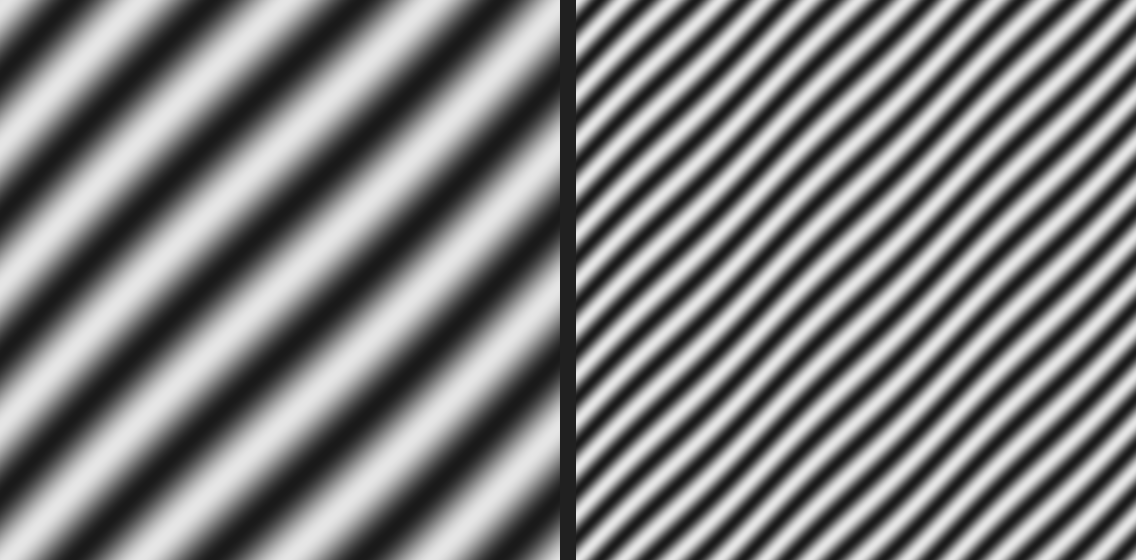
Left, the tile; right, the same tile 3 across and 3 down.
Write a Shadertoy shader that draws this pattern.

```glsl
const float TAU = 6.2831853;
const float REPEATS = 4.0;        // bands across and down
const float PHASE = 0.045;        // offset of the light crest, in bands
const float SWAY = 0.04;          // sideways drift, in bands
const vec3 DARK = vec3(0.10);
const vec3 LIGHT = vec3(0.90);

// Slow drift that wraps once across the canvas
float bandSway(float x, float amount) {
    return -amount * sin(TAU * x);
}

// Soft sinusoidal stripes rising to the right, 0 in troughs and 1 on crests
float diagonalWave(vec2 uv, float repeats, float offset) {
    return 0.5 + 0.5 * cos(TAU * (repeats * (uv.x - uv.y) - offset));
}

void mainImage(out vec4 fragColor, in vec2 fragCoord) {
    vec2 uv = fragCoord / iResolution.xy;
    float offset = PHASE + bandSway(uv.x, SWAY);
    float brightness = diagonalWave(uv, REPEATS, offset);
    fragColor = vec4(mix(DARK, LIGHT, brightness), 1.0);
}
```
